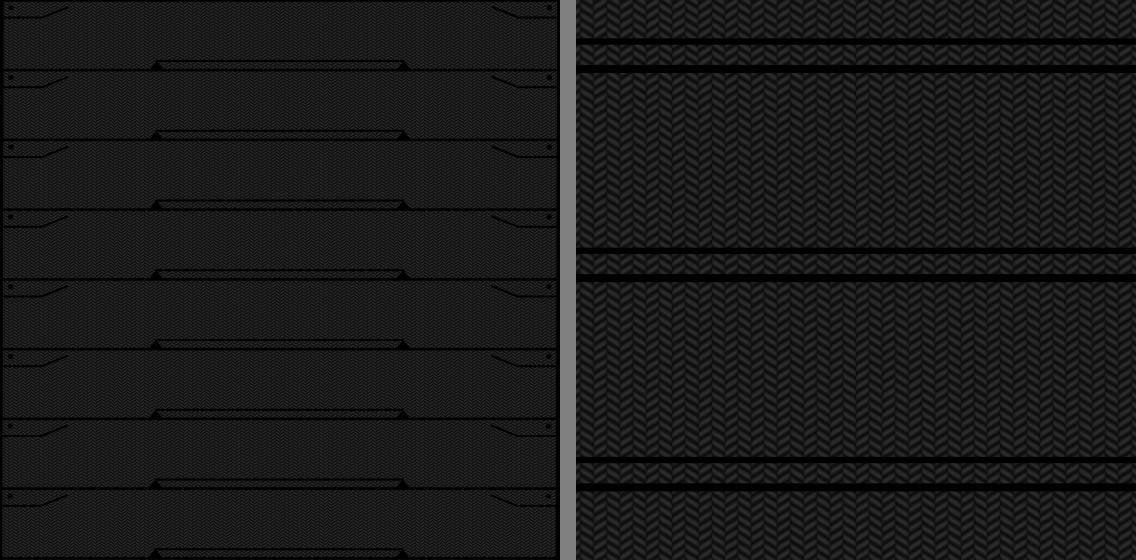
Left: the whole. Right: its middle third, enlarged.
Write a three.js fragment shader that draws this pattern.

```glsl
varying vec2 vUv;

#define PANEL_HEIGHT 0.12455
#define TOP_MARGIN 0.0007
#define LEAN 0.0026
#define SEAM_HALF 0.0024
#define GROOVE_HALF 0.0019
#define HALF_WIDTH 0.4941
#define WEAVE_COLUMNS 64.0
#define WEAVE_ROWS 177.0
#define WEAVE_RISE 0.85
#define GAP_SHADE 0.05
#define THREAD_SHADE 0.173

float segmentDistance(vec2 p, vec2 a, vec2 b) {
  vec2 ab = b - a;
  return length(p - a - ab * clamp(dot(p - a, ab) / dot(ab, ab), 0.0, 1.0));
}

// Slanted threads mirrored in neighbouring columns, with dark gaps between
float herringbone(vec2 p, float px) {
  float column = fract(p.x * WEAVE_COLUMNS);
  float slant = abs(column - 0.5) * 2.0;
  float stagger = 0.5 * step(0.5, column);
  float phase = p.y * WEAVE_ROWS + slant * WEAVE_RISE + stagger;
  float detail = 1.0 - smoothstep(0.4, 1.0, px * WEAVE_ROWS);
  float thread = 0.5 + 0.5 * detail * cos(6.2832 * phase);
  float seam = smoothstep(0.0, 0.22, min(slant, 1.0 - slant));
  return mix(GAP_SHADE, THREAD_SHADE, thread * mix(0.55, 1.0, seam));
}

// Signed distance to the black parts; x runs out from the centre, y down a panel
float panelDistance(vec2 p) {
  float up = PANEL_HEIGHT - p.y;
  float d = min(p.y, up) - SEAM_HALF;
  d = min(d, HALF_WIDTH - p.x);

  // Bent corner groove and rivet
  vec2 bend = vec2(0.4251, 0.0306);
  float groove = min(segmentDistance(p, vec2(0.3796, 0.0124), bend),
                     segmentDistance(p, bend, vec2(0.5, bend.y)));
  d = min(d, groove - GROOVE_HALF);
  d = min(d, length(p - vec2(0.4805, 0.0130)) - 0.0047);

  // Raised lip along the bottom, closed by solid triangles
  vec2 apex = vec2(0.2207, 0.0163);
  float lip = segmentDistance(vec2(p.x, up), vec2(0.0, apex.y), apex);
  float wedge = (abs(p.x - apex.x) - 0.84 * (apex.y - up)) * 0.77;
  return min(d, min(lip - GROOVE_HALF, wedge));
}

void main() {
  float px = fwidth(vUv.y);
  float down = 1.0 - vUv.y;
  float centre = 0.5007 - LEAN * down;
  vec2 p = vec2(abs(vUv.x - centre), mod(down - TOP_MARGIN, PANEL_HEIGHT));

  float shade = herringbone(vUv, px);
  shade *= smoothstep(-0.6 * px, 0.6 * px, panelDistance(p));
  gl_FragColor = vec4(vec3(shade), 1.0);
}
```
